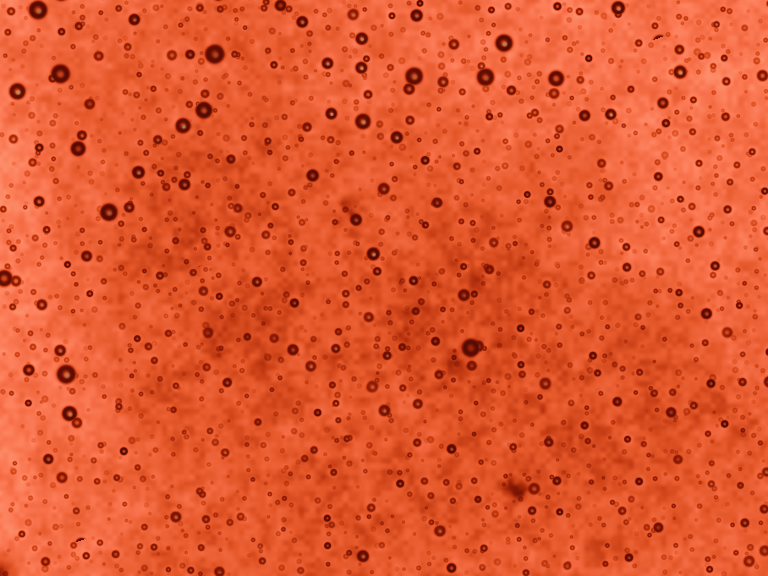
Write a Shadertoy shader that draws this texture.

```glsl
// Orange-red liquid film scattered with small dark-rimmed bubbles.
// A tone is built from soft lighting and mottled noise, jittered cell layers
// add bubbles of several sizes, and a colour ramp turns the tone into colour.

const vec3 RAMP[7] = vec3[7](
    vec3(0.33, 0.04, 0.01), vec3(0.57, 0.11, 0.02), vec3(0.78, 0.24, 0.08),
    vec3(0.89, 0.34, 0.16), vec3(0.95, 0.41, 0.25), vec3(0.99, 0.49, 0.35),
    vec3(0.99, 0.58, 0.44));
const vec3 GLINT_COLOR = vec3(0.78, 0.62, 0.43);

float hash(vec2 p, float seed) {
    vec3 q = fract(vec3(p.xyx + seed * 7.31) * vec3(0.1031, 0.1030, 0.0973));
    q += dot(q, q.yzx + 33.33);
    return fract((q.x + q.y) * q.z);
}

float noise(vec2 p, float seed) {
    vec2 i = floor(p), f = fract(p);
    f = f * f * (3.0 - 2.0 * f);
    return mix(mix(hash(i, seed), hash(i + vec2(1, 0), seed), f.x),
               mix(hash(i + vec2(0, 1), seed), hash(i + vec2(1, 1), seed), f.x), f.y);
}

// Noise centred on zero
float mottle(vec2 p, float scale, float seed) {
    return noise(p * scale, seed) - 0.5;
}

vec3 toneColor(float tone) {
    vec3 color = RAMP[0];
    for (int i = 1; i < 7; i++)
        color = mix(color, RAMP[i], clamp(tone - float(i - 1), 0.0, 1.0));
    return color;
}

float segmentDistance(vec2 p, vec2 a, vec2 b) {
    vec2 ab = b - a;
    return length(p - a - ab * clamp(dot(p - a, ab) / dot(ab, ab), 0.0, 1.0));
}

// One bubble: x = darkness, y = glint, z = pale halo
vec3 bubble(vec2 offset, float radius, float strength, float shine) {
    float d = length(offset);
    float soft = max(0.25 * radius, 0.0015);
    float body = 1.0 - smoothstep(radius - soft, radius + soft, d);
    float core = 1.0 - smoothstep(0.1 * radius, 0.6 * radius, d);
    float spot = length(offset - radius * vec2(0.1, -0.12));
    float glint = shine * (1.0 - smoothstep(0.1 * radius, 0.42 * radius, spot));
    float ring = (d - 1.45 * radius) / (0.4 * radius);
    return vec3(body * strength * (1.0 - 0.45 * core), glint, strength * exp(-ring * ring));
}

// Jittered bubbles, one candidate in each cell
vec3 bubbleLayer(vec2 p, float cells, float share, vec2 radii, vec2 strengths,
                 float shine, float seed) {
    vec2 home = floor(p * cells);
    vec3 result = vec3(0.0);
    for (int y = -1; y <= 1; y++)
    for (int x = -1; x <= 1; x++) {
        vec2 id = home + vec2(x, y);
        if (hash(id, seed) > share) continue;
        vec2 jitter = vec2(hash(id, seed + 1.0), hash(id, seed + 2.0));
        vec2 center = (id + mix(vec2(0.08), vec2(0.92), jitter)) / cells;
        float size = hash(id, seed + 3.0);
        float radius = mix(radii.x, radii.y, size * size);
        float strength = mix(strengths.x, strengths.y, hash(id, seed + 4.0));
        float glint = shine * hash(id, seed + 5.0);
        result = max(result, bubble(p - center, radius, strength, glint));
    }
    return result;
}

// Bright left and upper right, with a dim slanted band between
float lighting(vec2 p) {
    float left = 1.6 * exp(-5.5 * p.x);
    float upperRight = 1.25 * smoothstep(0.9, 1.65, 0.6 * p.x + p.y);
    float band = segmentDistance(p, vec2(0.28, 0.58), vec2(0.85, 0.38));
    float corner = 3.0 * exp(-900.0 * dot(p, p));
    return left + upperRight - 0.75 * exp(-22.0 * band * band) - corner;
}

// Sparse ragged stains
float smudges(vec2 p) {
    vec2 ragged = p + 0.03 * vec2(mottle(p, 45.0, 31.0), mottle(p, 45.0, 32.0));
    vec2 id = floor(ragged * 4.0);
    vec2 center = 0.3 + 0.4 * vec2(hash(id, 33.0), hash(id, 34.0));
    float d = length(fract(ragged * 4.0) - center) / 4.0;
    return step(hash(id, 35.0), 0.22) * exp(-d * d * 3200.0);
}

void mainImage(out vec4 fragColor, in vec2 fragCoord) {
    vec2 p = fragCoord / iResolution.y;

    // Mottled film
    float tone = 3.2 + lighting(p) + 1.0 * mottle(p, 7.0, 1.0)
               + 0.8 * mottle(p, 24.0, 2.0) + 1.1 * mottle(p, 52.0, 3.0)
               + 1.0 * mottle(p, 105.0, 4.0) - 1.7 * smudges(p);

    // Bubbles, with the large ones gathered toward the upper left
    float crowd = smoothstep(0.15, 1.1, p.y - 0.35 * p.x + 0.2);
    vec3 b = bubbleLayer(p, 36.0, 0.62, vec2(0.003, 0.005), vec2(0.2, 0.5), 0.0, 40.0);
    b = max(b, bubbleLayer(p, 27.0, 0.7, vec2(0.004, 0.0065), vec2(0.35, 0.75), 0.1, 50.0));
    b = max(b, bubbleLayer(p, 16.0, 0.65, vec2(0.006, 0.0105), vec2(0.65, 1.0), 0.5, 60.0));
    b = max(b, bubbleLayer(p, 12.0, 0.55 * crowd, vec2(0.010, 0.017), vec2(0.95, 1.0), 1.0, 70.0));

    tone = mix(tone + 0.35 * b.z, 0.0, b.x);
    fragColor = vec4(mix(toneColor(tone), GLINT_COLOR, 0.85 * b.y), 1.0);
}
```
